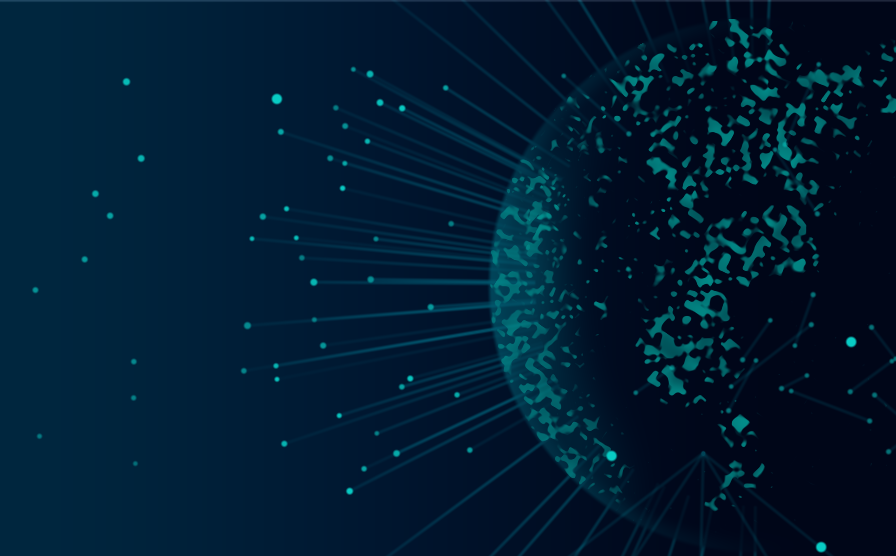
Reproduce this background procedurally as a WebGL 1 fragment shader.

```glsl
precision highp float;
uniform vec2 u_resolution;

// Lengths are fractions of the canvas height
const vec2 GLOBE_CENTER = vec2(1.36, 0.487);
const float GLOBE_RADIUS = 0.481;
const float SPECK_FREQUENCY = 88.0;
const float RAY_WIDTH = 0.0055;
const float NODE_RADIUS = 0.0056;
const vec2 HUB = vec2(1.265, 0.185);
const vec3 NAVY_LEFT = vec3(0.0, 0.15, 0.245);
const vec3 NAVY_MIDDLE = vec3(0.0, 0.085, 0.185);
const vec3 NAVY_RIGHT = vec3(0.0, 0.022, 0.095);
const vec3 TEAL = vec3(0.01, 0.60, 0.58);
const vec3 CYAN = vec3(0.03, 0.80, 0.77);
const vec3 LINE_COLOR = vec3(0.0, 0.20, 0.20);

float hash(vec2 p) {
  return fract(sin(dot(p, vec2(127.1, 311.7))) * 43758.5453);
}

float noise(vec2 p) {
  vec2 i = floor(p), f = fract(p);
  f = f * f * (3.0 - 2.0 * f);
  return mix(mix(hash(i), hash(i + vec2(1, 0)), f.x),
             mix(hash(i + vec2(0, 1)), hash(i + vec2(1, 1)), f.x), f.y);
}

float disc(vec2 p, vec2 center, float radius) {
  float soft = 0.6 / u_resolution.y + 0.0015;
  return 1.0 - smoothstep(radius - soft, radius + soft, distance(p, center));
}

float segment(vec2 p, vec2 a, vec2 b) {
  vec2 ab = b - a;
  float t = clamp(dot(p - a, ab) / dot(ab, ab), 0.0, 1.0);
  return 1.0 - smoothstep(0.0, RAY_WIDTH, distance(p, a + ab * t));
}

// Soft elliptical patch: 1 inside, 0 outside
float patchMask(vec2 p, vec2 center, vec2 radii) {
  return 1.0 - smoothstep(0.65, 1.2, length((p - center) / radii));
}

float landMask(vec2 p) {
  vec2 q = p + 0.1 * (vec2(noise(p * 11.0), noise(p * 11.0 + 40.0)) - 0.5);
  float land = 0.85 * patchMask(q, vec2(1.31, 0.83), vec2(0.26, 0.15));
  land = max(land, patchMask(q, vec2(1.34, 0.66), vec2(0.17, 0.19)));
  land = max(land, patchMask(q, vec2(1.55, 0.87), vec2(0.14, 0.06)));
  land = max(land, patchMask(q, vec2(1.245, 0.385), vec2(0.12, 0.17)));
  land = max(land, 0.85 * patchMask(q, vec2(1.355, 0.165), vec2(0.06, 0.085)));
  land = max(land, 0.5 * patchMask(q, vec2(1.08, 0.62), vec2(0.14, 0.24)));
  return land * smoothstep(0.05, 0.45, noise(p * 17.0 + 9.0));
}

// Irregular blots cut from fine noise; density sets the threshold
float specks(vec2 p, float frequency, float density) {
  vec2 q = mat2(0.82, 0.57, -0.57, 0.82) * p * frequency;
  q += 0.7 * vec2(noise(q * 0.6 + 5.0), noise(q * 0.6 + 55.0));
  float threshold = 1.0 - 0.46 * density;
  float blot = smoothstep(threshold, threshold + 0.22, noise(q));
  return blot * mix(0.55, 1.0, noise(q * 0.4 + 80.0));
}

void main() {
  vec2 p = gl_FragCoord.xy / u_resolution.y;
  vec2 rel = p - GLOBE_CENTER;
  float radius = length(rel);
  float inside = 1.0 - smoothstep(GLOBE_RADIUS - 0.006, GLOBE_RADIUS + 0.004, radius);

  // Background gradient
  vec3 color = mix(NAVY_LEFT, NAVY_MIDDLE, smoothstep(0.0, 0.85, p.x));
  color = mix(color, NAVY_RIGHT, smoothstep(0.55, 1.42, p.x));

  // Rays that end in nodes, fanned out to the left
  float lines = 0.0, nodes = 0.0;
  float rayFade = mix(1.0, 0.25, smoothstep(0.48, 0.95, radius)) * mix(1.0, 0.3, inside);
  for (int i = 0; i < 38; i++) {
    float k = float(i);
    float angle = mix(-0.54, 0.6, (k + 2.5 * hash(vec2(k, 1.0))) / 40.0);
    float reach = 0.95 - 0.17 * hash(vec2(k, 2.0)) - 0.4 * angle * angle;
    reach -= 0.22 * step(0.86, hash(vec2(k, 5.0)));
    vec2 dir = vec2(-cos(angle), sin(angle));
    vec2 tip = GLOBE_CENTER + dir * reach;
    lines += segment(p, GLOBE_CENTER + dir * 0.4, tip) * rayFade * mix(0.25, 0.95, hash(vec2(k, 3.0)));
    nodes += disc(p, tip, NODE_RADIUS * mix(0.7, 1.1, hash(vec2(k, 4.0)))) * mix(0.5, 1.0, hash(vec2(k, 6.0)));
  }

  // Long rays leaving through the top and bottom
  for (int i = 0; i < 20; i++) {
    float k = float(i);
    float side = mod(k, 2.0) * 2.0 - 1.0;
    float angle = side * mix(0.6, 1.7, (k + 2.0 * hash(vec2(k, 11.0))) / 21.0);
    vec2 dir = vec2(-cos(angle), sin(angle));
    float strength = mix(0.3, 0.9, hash(vec2(k, 12.0)));
    lines += segment(p, GLOBE_CENTER + dir * 0.4, GLOBE_CENTER + dir * 1.1) * rayFade * strength;
  }

  // Network over the globe and a fan below it
  for (int i = 0; i < 14; i++) {
    float k = float(i);
    vec2 a = vec2(1.06 + 0.56 * hash(vec2(k, 31.0)), 0.17 + 0.6 * hash(vec2(k, 32.0)));
    vec2 b = a + 0.3 * (vec2(hash(vec2(k, 33.0)), hash(vec2(k, 34.0))) - 0.5);
    lines += 0.4 * segment(p, a, b);
    nodes += 0.5 * (disc(p, a, NODE_RADIUS * 0.8) + disc(p, b, NODE_RADIUS * 0.7));
  }
  for (int i = 0; i < 5; i++)
    lines += 0.4 * segment(p, HUB, vec2(1.0 + 0.13 * float(i), -0.02));

  // Loose nodes at the far left
  for (int i = 0; i < 10; i++) {
    float k = float(i);
    vec2 spot = vec2(0.26 * hash(vec2(k, 51.0)), 0.13 + 0.73 * (k + hash(vec2(k, 52.0))) / 10.0);
    nodes += disc(p, spot, NODE_RADIUS * mix(0.7, 1.1, k / 9.0)) * mix(0.45, 0.9, k / 9.0);
  }

  // Bright nodes
  nodes += disc(p, vec2(0.498, 0.822), 0.009) + disc(p, vec2(1.1, 0.18), 0.009);
  nodes += disc(p, vec2(1.531, 0.385), 0.009) + disc(p, vec2(1.477, 0.016), 0.009);

  // Crescent of light and dense specks along the left limb
  float crescent = inside * smoothstep(0.40, 0.53, length(rel - vec2(0.115, 0.03)));
  crescent *= 1.0 - smoothstep(-0.32, -0.16, rel.x);
  float limb = crescent * mix(1.0, 0.3, smoothstep(0.12, 0.34, rel.y));
  float glow = exp(-dot(rel + vec2(0.43, 0.0), (rel + vec2(0.43, 0.0)) * vec2(150.0, 28.0)));
  float rim = inside * smoothstep(0.44, 0.48, radius) * (1.0 - smoothstep(-0.25, 0.1, rel.x));
  color += TEAL * (0.12 * limb + 0.17 * glow * inside + 0.09 * rim);

  // Surface specks, confined to the globe and the upper right
  float ground = max(step(radius, GLOBE_RADIUS), smoothstep(1.4, 1.5, p.x));
  float surface = specks(p, SPECK_FREQUENCY, landMask(p) + 0.14 * inside);
  surface = max(surface, 0.72 * specks(p + 3.7, SPECK_FREQUENCY * 1.15, 1.15 * limb));

  color += LINE_COLOR * min(lines, 1.2);
  color = mix(color, TEAL, 0.92 * surface * ground);
  color = mix(color, CYAN, clamp(nodes, 0.0, 1.0));

  // Pale hairline at the top edge
  color += vec3(0.12, 0.13, 0.14) * smoothstep(0.995, 0.999, p.y);
  gl_FragColor = vec4(color, 1.0);
}
```
